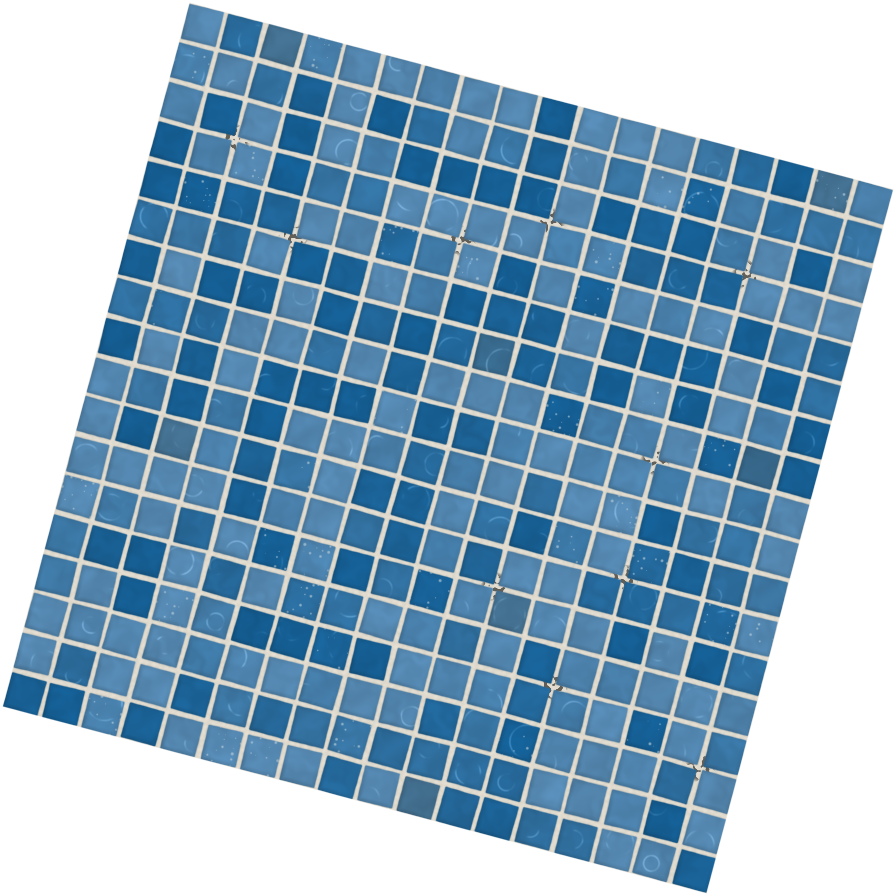
A Shadertoy shader for this pattern:

```glsl
#define COUNT 18.0
#define SIDE 0.8125
#define TILT 0.2594
#define GROUT 0.115
#define CORNER 0.035
#define JITTER 0.03
#define LIGHT_BLUE vec3(0.33, 0.53, 0.69)
#define DARK_BLUE vec3(0.08, 0.37, 0.58)
#define DULL_BLUE vec3(0.25, 0.42, 0.54)
#define GROUT_COLOR vec3(0.88, 0.86, 0.81)
#define CHIP_COLOR vec3(0.30, 0.29, 0.27)

vec2 hash2(vec2 p) {
    vec3 h = fract(p.xyx * vec3(0.1031, 0.1030, 0.0973));
    h += dot(h, h.yzx + 33.33);
    return fract((h.xx + h.yz) * h.zy);
}

float gradientDot(vec2 corner, vec2 offset) {
    float angle = 6.28318 * hash2(corner + 71.0).x;
    return dot(vec2(cos(angle), sin(angle)), offset);
}

// Gradient noise, roughly -0.7 to 0.7
float noise(vec2 p) {
    vec2 i = floor(p), f = p - i;
    vec2 w = f * f * f * (f * (f * 6.0 - 15.0) + 10.0);
    vec2 e = vec2(1.0, 0.0);
    return mix(mix(gradientDot(i, f), gradientDot(i + e, f - e), w.x),
               mix(gradientDot(i + e.yx, f - e.yx), gradientDot(i + 1.0, f - 1.0), w.x), w.y);
}

float boxDistance(vec2 p, vec2 halfSize) {
    vec2 d = abs(p) - halfSize;
    return length(max(d, 0.0)) + min(max(d.x, d.y), 0.0);
}

mat2 rotation(float angle) {
    float c = cos(angle), s = sin(angle);
    return mat2(c, s, -s, c);
}

float coverage(float dist, float px) {
    return 1.0 - smoothstep(-px, px, dist);
}

// Pale specks scattered over a tile
float specks(vec2 p, vec2 cell, float px) {
    vec2 grid = p * 7.0, id = floor(grid);
    vec2 h = hash2(id + cell * 13.0 + 200.0);
    vec2 center = 0.3 + 0.4 * hash2(id + cell * 17.0 + 300.0);
    float dist = length(grid - id - center) - 0.25 * h.y;
    return step(0.78, h.x) * coverage(dist, 7.0 * px);
}

// Glass colour: tone, soft clouds, curved streaks, specks and shaded rim
vec3 glass(vec2 p, vec2 cell, float dist, float px) {
    vec2 tone = hash2(cell + 11.0), wear = hash2(cell + 37.0);
    vec2 arc = hash2(cell + 53.0);
    vec2 cloudPos = p * 1.8 + cell * 5.3;
    float cloud = noise(cloudPos + 0.7 * noise(cloudPos * 1.7));

    vec3 color = mix(DARK_BLUE, LIGHT_BLUE, smoothstep(0.1, 0.75, tone.x));
    color = mix(color, DULL_BLUE, 0.8 * step(0.975, tone.y));
    color *= 1.0 + 0.10 * cloud + 0.05 * (wear.x - 0.5);

    float ring = abs(length(p - (arc - 0.5) * 0.7) - 0.18 - 0.25 * wear.x);
    float streak = coverage(ring - 0.02, max(px, 0.025)) * smoothstep(-0.1, 0.4, cloud);
    color += 0.14 * streak * step(0.65, wear.y);

    float dots = specks(p + 0.5, cell, px);
    color = mix(color, vec3(0.72, 0.80, 0.85), 0.65 * dots * step(0.88, wear.x));

    float rim = smoothstep(-0.14, 0.0, dist);
    float side = 0.5 - 0.6 * (p.x + p.y);
    return color * (1.0 - 0.16 * rim * side);
}

void mainImage(out vec4 fragColor, in vec2 fragCoord) {
    // Tilted sheet inside a white margin, so opposite canvas edges agree
    vec2 sheet = rotation(TILT) * (fract(fragCoord / iResolution.xy) - 0.5);
    float pitch = SIDE / (COUNT - GROUT);
    float px = 0.9 / (min(iResolution.x, iResolution.y) * pitch);
    vec2 grid = sheet / pitch + 0.5 * COUNT;
    vec2 cell = floor(grid);

    // Hand-laid tiles: small shifts and turns
    vec2 shift = (hash2(cell + 5.0) - 0.5) * JITTER;
    float turn = (hash2(cell + 91.0).x - 0.5) * 2.0 * JITTER;
    vec2 p = rotation(turn) * (grid - cell - 0.5 - shift);
    float halfTile = 0.5 - 0.5 * GROUT;
    float dist = boxDistance(p, vec2(halfTile - CORNER)) - CORNER;
    dist += 0.008 * noise(grid * 6.0);

    // Grout: grain, shade beside the glass, rare chips at crossings
    vec3 grout = GROUT_COLOR * (1.0 + 0.05 * noise(grid * 9.0));
    grout *= 0.94 + 0.06 * smoothstep(0.0, 0.05, dist);
    vec2 crossing = floor(grid + 0.5);
    float chipped = step(0.975, hash2(crossing + 131.0).x);
    float chip = chipped * coverage(length(grid - crossing) - 0.32, 0.08);
    chip *= smoothstep(0.05, 0.2, noise(grid * 8.0 + 40.0));
    grout = mix(grout, CHIP_COLOR, 0.85 * chip);

    vec3 color = mix(grout, glass(p, cell, dist, px), coverage(dist, px));
    float sheetDist = boxDistance(sheet, vec2(0.5 * SIDE)) / pitch;
    color = mix(vec3(1.0), color, coverage(sheetDist, px));
    fragColor = vec4(color, 1.0);
}
```
